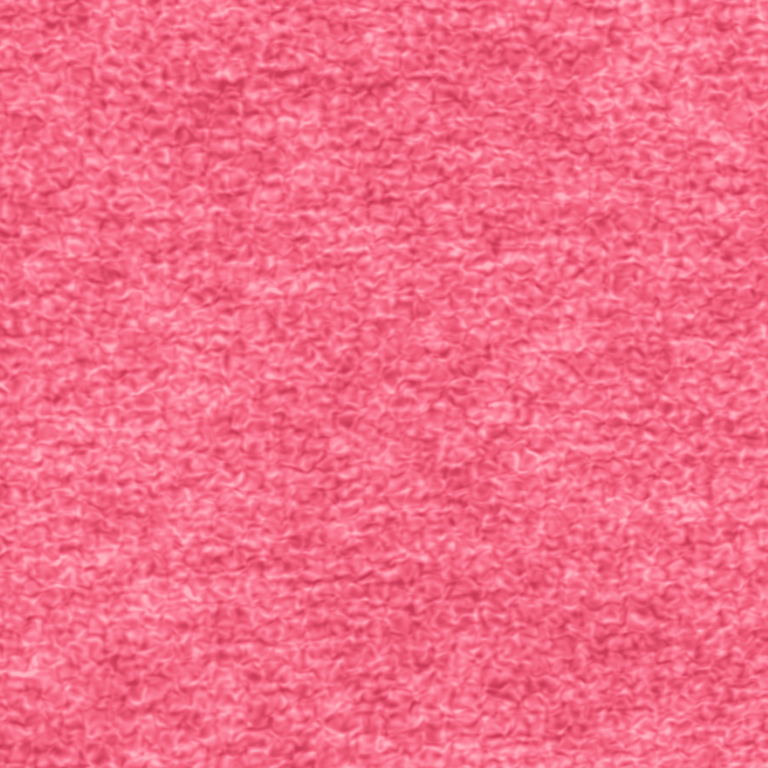
Give the GLSL for this texture, as a Shadertoy shader.

```glsl
// Heathered pink knit fabric: soft fine grain broken into short horizontal streaks.
#define GRAIN_SCALE  vec2(72.0, 98.0)
#define FINE_SCALE   vec2(112.0, 138.0)
#define STREAK_SCALE vec2(20.0, 82.0)
#define CLOUD_SCALE  vec2(9.0, 21.0)
#define PATCH_SCALE  vec2(2.6, 4.0)
#define CONTRAST     1.04
#define WAVINESS     0.014
#define SAG          0.07
#define DEEP vec3(0.87, 0.29, 0.41)
#define ROSE vec3(0.945, 0.365, 0.48)
#define PINK vec3(0.985, 0.48, 0.59)
#define PALE vec3(1.0, 0.65, 0.72)

// Unit gradient at a lattice cell, from an integer hash
vec2 cellGradient(ivec2 cell, uint seed) {
    uint h = uint(cell.x) * 1597334677u ^ uint(cell.y) * 3812015801u ^ seed * 2654435769u;
    h = (h ^ (h >> 16)) * 2146121005u;
    h = (h ^ (h >> 15)) * 2221713035u;
    h ^= h >> 16;
    float angle = 6.28318 * float(h & 65535u) / 65536.0;
    return vec2(cos(angle), sin(angle));
}

// Gradient noise scaled to a standard deviation near one
float noise(vec2 p, uint seed) {
    vec2 base = floor(p);
    vec2 f = p - base;
    ivec2 cell = ivec2(base);
    ivec2 step01 = ivec2(0, 1);
    vec2 w = f * f * f * (f * (f * 6.0 - 15.0) + 10.0);
    float a = dot(cellGradient(cell, seed), f);
    float b = dot(cellGradient(cell + step01.yx, seed), f - vec2(1.0, 0.0));
    float c = dot(cellGradient(cell + step01, seed), f - vec2(0.0, 1.0));
    float d = dot(cellGradient(cell + step01.yy, seed), f - vec2(1.0));
    return 4.0 * mix(mix(a, b, w.x), mix(c, d, w.x), w.y);
}

// Bend the rows gently, lifting them toward the lower right
vec2 bendRows(vec2 p) {
    p.y -= SAG * p.x * p.x * (1.0 - p.y);
    p.y += 0.35 * WAVINESS * noise(p * vec2(2.5, 3.0), 1u);
    return p;
}

// Brightness of the yarn, centred on zero
float yarnTone(vec2 p) {
    vec2 curl = vec2(noise(p * 48.0, 2u), noise(p * 48.0, 3u));
    vec2 q = p + 0.12 * WAVINESS * curl;
    float grain  = noise(q * GRAIN_SCALE, 4u);
    float fine   = noise(q * FINE_SCALE + 0.37, 5u);
    float streak = noise(q * STREAK_SCALE + 0.61, 6u);
    float cloud  = noise(p * CLOUD_SCALE, 7u);
    float area   = noise(p * PATCH_SCALE, 8u);
    return 0.64 * grain + 0.44 * fine + 0.47 * streak + 0.31 * cloud + 0.20 * area;
}

// Four dye shades, from shadow to bright fibre
vec3 dye(float tone) {
    vec3 color = mix(DEEP, ROSE, clamp((tone + 1.5) / 0.85, -0.9, 1.0));
    color = mix(color, PINK, clamp((tone + 0.65) / 1.3, 0.0, 1.0));
    return mix(color, PALE, clamp((tone - 0.65) / 1.75, 0.0, 1.2));
}

void mainImage(out vec4 fragColor, in vec2 fragCoord) {
    vec2 uv = fragCoord / iResolution.y;
    float tone = CONTRAST * yarnTone(bendRows(uv));
    // Slight skew: bright fibres stand out more than shadows
    tone += 0.07 * (tone * tone - 1.0);
    fragColor = vec4(clamp(dye(tone), 0.0, 1.0), 1.0);
}
```
